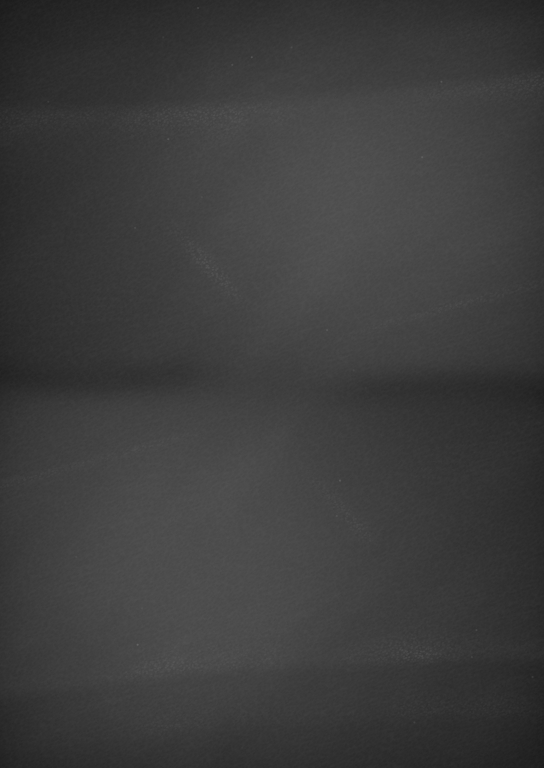
Reproduce this texture procedurally as a WebGL 1 fragment shader.

```glsl
precision highp float;
// A worn chalkboard: two soft pools of wiped chalk, turned half a revolution
// from each other, with eraser edges, dusty smears and a dark crease between.
// Layered sines make the clouds; cellular noise makes grain, hatching, specks.

uniform vec2 u_resolution;

#define BASE_TONE 0.176
#define GLOW_GAIN 0.134
#define CREASE_DEPTH 0.034
#define EDGE_SHADE 0.028
#define CLOUD_GAIN 0.006
#define SMEAR_GAIN 0.008
#define GRAIN_GAIN 0.020
#define FINE_GAIN 0.022
#define HATCH_GAIN 0.013
#define CHALK_GAIN 0.085
#define SPECK_GAIN 0.100

vec2 hash2(vec2 p) {
  vec3 q = fract(p.xyx * vec3(0.1031, 0.1030, 0.0973));
  q += dot(q, q.yzx + 33.33);
  return fract((q.xx + q.yz) * q.zy);
}

mat2 turn(float a) {
  return mat2(cos(a), sin(a), -sin(a), cos(a));
}

// Cellular noise: x is the distance to the nearest point, y its random id.
vec2 cells(vec2 p) {
  vec2 cell = floor(p), f = fract(p);
  vec2 best = vec2(8.0, 0.0);
  for (int j = -1; j <= 1; j++) {
    for (int i = -1; i <= 1; i++) {
      vec2 o = vec2(float(i), float(j));
      vec2 h = hash2(cell + o + 700.0);
      float d = length(o + h - f);
      if (d < best.x) best = vec2(d, fract(h.x * 7.3 + h.y * 3.7));
    }
  }
  return best;
}

// Layered, bent sines, roughly -1 to 1.
float clouds(vec2 p) {
  float sum = 0.0, gain = 0.5;
  for (int i = 0; i < 5; i++) {
    p = turn(1.1) * p + 0.7 * sin(p.yx * 0.8 + float(i));
    sum += gain * sin(p.x) * cos(p.y * 0.9);
    p *= 1.7;
    gain *= 0.65;
  }
  return sum;
}

// Soft stroke from a to b with half width w.
float stroke(vec2 p, vec2 a, vec2 b, float w) {
  vec2 ab = b - a;
  float t = clamp(dot(p - a, ab) / dot(ab, ab), 0.0, 1.0);
  float d = length(p - a - ab * t) / w;
  return exp(-d * d) * (0.25 + 3.0 * t * (1.0 - t));
}

// Eraser edge: x is the darker side above it, y the dust caught below it.
vec2 eraserEdge(vec2 p, float height, float wobble) {
  float d = p.y - height - 0.068 * p.x - 0.12 * p.x * p.x + 0.004 * wobble;
  float above = smoothstep(-0.012, 0.018, d);
  return vec2(above, (1.0 - above) * exp(min(d, 0.0) / 0.026));
}

// Half of the board: x is the smooth tone, y the amount of chalk dust.
vec2 boardHalf(vec2 p, float cloud) {
  vec2 g = (p - vec2(0.09, 0.225)) / vec2(0.31, 0.30);
  float tone = GLOW_GAIN * exp(-dot(g, g));
  vec2 wide = eraserEdge(p, 0.364, cloud), faint = eraserEdge(p, 0.440, cloud);
  tone += 0.010 * wide.y - 0.012 * wide.x - 0.006 * faint.x;
  tone += 0.010 * stroke(p, vec2(-0.03, 0.06), vec2(0.09, 0.17), 0.024);

  float patchy = smoothstep(-0.4, 0.6, cloud);
  float dust = wide.y * (0.10 + 0.50 * patchy) + 0.35 * faint.y * patchy;
  dust += 0.45 * exp(-pow((p.x + 0.17) / 0.07, 2.0)) * wide.y;
  dust += 0.60 * stroke(p, vec2(-0.135, 0.21), vec2(-0.04, 0.108), 0.010);
  dust += 0.40 * stroke(p, vec2(0.09, 0.062), vec2(0.40, 0.146), 0.006);
  dust += 0.30 * stroke(p, vec2(0.30, 0.02), vec2(0.35, 0.07), 0.016) * patchy;
  // A fan of thin wipes on the dark side.
  for (int i = 0; i < 5; i++) {
    float k = float(i);
    vec2 a = vec2(-0.31 + 0.012 * k, 0.075 + 0.013 * k);
    dust += 0.20 * stroke(p, a, a + vec2(0.13, 0.012 - 0.006 * k), 0.002);
  }
  return vec2(tone, dust);
}

void main() {
  vec2 p = (gl_FragCoord.xy - 0.5 * u_resolution) / u_resolution.y;
  float cloud = clouds(p * 13.0);
  float smear = clouds(turn(-0.7) * p * vec2(9.0, 26.0) + 4.0);

  // Blend the two turned halves, then sink the crease and the borders.
  vec2 board = mix(boardHalf(-p, cloud), boardHalf(p, cloud), smoothstep(-0.04, 0.04, p.y));
  float creaseY = (p.y + 0.035 * p.x + 0.006 * cloud + 0.004 * sin(p.x * 17.0)) / 0.021;
  float crease = exp(-creaseY * creaseY) * smoothstep(0.02, 0.16, abs(p.x));
  vec2 border = 0.5 - abs(gl_FragCoord.xy / u_resolution - 0.5);
  float shade = exp(-border.x / 0.06) + 0.8 * exp(-border.y / 0.05);
  float tone = BASE_TONE + board.x - EDGE_SHADE * shade;
  tone -= CREASE_DEPTH * crease * (0.8 + 0.3 * smear);
  tone += CLOUD_GAIN * cloud + SMEAR_GAIN * smear;

  // Fine slanted grain, brushed hatching and powdery chalk.
  float grain = cells(turn(-0.65) * p * vec2(150.0, 300.0)).x - 0.5;
  float fine = cells(turn(0.4) * p * 430.0).y - 0.5;
  float hatch = cells(turn(-0.3) * p * vec2(22.0, 260.0)).x - 0.5;
  float powder = smoothstep(0.50, 0.12, cells(turn(-0.5) * p * vec2(210.0, 270.0)).x);
  tone += GRAIN_GAIN * grain + FINE_GAIN * fine * (0.5 + 0.4 * board.y);
  tone += HATCH_GAIN * hatch * (0.6 + 0.6 * smear);
  tone += CHALK_GAIN * board.y * (0.15 + 0.85 * powder) * (0.75 + 0.5 * smear);

  // Rare bright specks.
  vec2 speck = cells(p * 60.0 + 9.0);
  tone += SPECK_GAIN * smoothstep(0.985, 1.0, speck.y) * smoothstep(0.13, 0.02, speck.x);

  gl_FragColor = vec4(vec3(clamp(tone, 0.0, 1.0)), 1.0);
}
```
